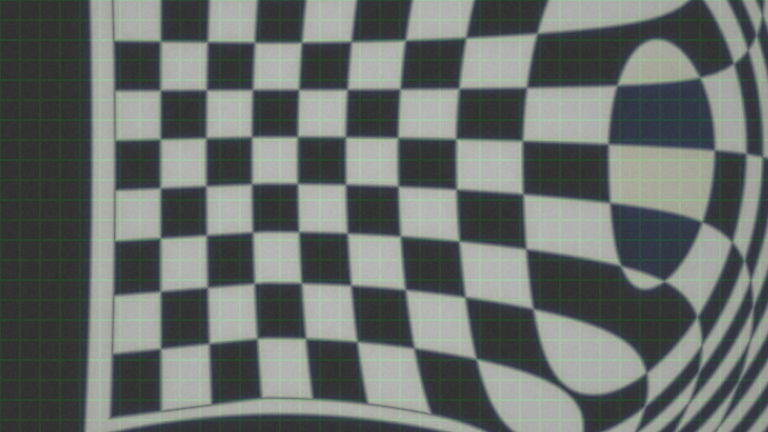
A WebGL 2 fragment shader for this pattern:

```glsl
#version 300 es
precision highp float;
uniform vec2 u_resolution;
out vec4 fragColor;

// Lengths are in design units, y pointing down from the top edge
const float CANVAS_HEIGHT = 4.32;
const vec2 RIM_CENTER = vec2(3.75, 1.47);
const float RIM_LINEAR = 3.9;      // radius where the rim fold turns linear
const float AXIS_Y = 1.55;
const float LAST_ROW = 7.0;
const float GRID_STEP = 0.2;
const float GRID_HALF_WIDTH = 0.0085;
const float EDGE_BLUR = 0.03;
const float GRAIN = 0.025;
const vec3 LIGHT = vec3(0.70, 0.70, 0.70);
const vec3 LIGHT_FRINGE = vec3(0.62, 0.64, 0.56);
const vec3 DARK = vec3(0.20, 0.195, 0.20);
const vec3 DARK_FRINGE = vec3(0.23, 0.26, 0.38);
const vec3 LENS_DARK = vec3(0.20, 0.22, 0.28);
const vec3 LENS_LIGHT = vec3(0.68, 0.68, 0.63);
const vec3 GRID_TINT = vec3(-0.035, 0.075, -0.035);

float hash(vec2 p) {
    vec3 h = fract(vec3(p.xyx) * 0.1031);
    h += dot(h, h.yzx + 33.33);
    return fract((h.x + h.y) * h.z);
}

float valueNoise(vec2 p) {
    vec2 i = floor(p), f = fract(p);
    f = f * f * (3.0 - 2.0 * f);
    return mix(mix(hash(i), hash(i + vec2(1, 0)), f.x),
               mix(hash(i + vec2(0, 1)), hash(i + vec2(1, 1)), f.x), f.y);
}

// Column coordinate: bowed lines that fold back at the circular rim
float columnAt(vec2 p, float r) {
    float dy = p.y - AXIS_Y;
    float bow = dy < 0.0 ? 0.024 : 0.017 * (1.0 - smoothstep(4.0, 6.5, p.x));
    float x = 1.55 + (p.x - 1.55) / (1.0 + bow * dy * dy);
    float stretch = max(x - 2.9, 0.0);
    float fold = 0.95 * exp(2.4 * (min(r, RIM_LINEAR) - 3.35));
    fold *= 1.0 + 2.4 * max(r - RIM_LINEAR, 0.0);
    return 2.19 * (x - 1.15) - 0.17 * stretch * stretch
         - fold * smoothstep(2.5, 6.0, p.x);
}

// Row coordinate: lines that spread to both sides and swing at the rim
float rowAt(vec2 p, float r) {
    float rim = 0.33 * exp(3.0 * (r - 3.7)) * smoothstep(4.0, 6.0, p.x);
    float y = 1.45 + (p.y - 1.45) / (1.0 + rim);
    float t = p.x - 2.65;
    float center = t < 0.0 ? 0.75 : 1.05;
    float spread = t < 0.0 ? 1.0 - 0.04 * t : 1.0 + 0.02 * t * t;
    y = center + (y - center) / spread;
    float low = max(y - 1.9, 0.0);
    return 2.13 * (y - 0.43) - 0.13 * low * low;
}

float slope(float value, float pixel) {
    return max(length(vec2(dFdx(value), dFdy(value))) / pixel, 0.001);
}

float lineDistance(float value) {
    return abs(fract(value + 0.5) - 0.5);
}

void main() {
    float pixel = CANVAS_HEIGHT / u_resolution.y;
    vec2 p = vec2(gl_FragCoord.x, u_resolution.y - gl_FragCoord.y) * pixel;
    float r = length(p - RIM_CENTER);
    float col = columnAt(p, r);
    float row = rowAt(p, r);
    float colSlope = slope(col, pixel);
    float rowSlope = slope(row, pixel);

    // Signed distance to the board edges, positive on light cells
    float parity = mod(floor(col) + floor(row), 2.0);
    float d = min(lineDistance(col) / colSlope, lineDistance(row) / rowSlope);
    d *= parity * 2.0 - 1.0;

    // Light margin, then the dark surround
    d = max(d, min(-col / colSlope, 3.0 - p.x));
    d = max(d, min((row - LAST_ROW) / rowSlope, 5.2 - p.x));
    float leftEdge = 0.92 - 0.009 * (p.y - 1.5) * (p.y - 1.5);
    float floorEdge = 4.14 + 0.065 * (p.x - 2.8) * (p.x - 2.8);
    d = min(d, min(p.x - leftEdge, floorEdge - p.y));

    // Fringed tones on both sides of each edge
    float lens = smoothstep(8.95, 9.15, col);
    float fringe = exp(-abs(d) / 0.045);
    vec3 dark = mix(mix(DARK, LENS_DARK, lens), DARK_FRINGE, 0.8 * fringe);
    vec3 light = mix(mix(LIGHT, LENS_LIGHT, lens), LIGHT_FRINGE, 0.75 * fringe);
    light *= 1.02 - 0.012 * dot(p - vec2(3.6, 2.0), p - vec2(3.6, 2.0)) * 0.5;
    float blur = max(EDGE_BLUR, pixel);
    vec3 color = mix(dark, light, smoothstep(-blur, blur, d));

    // Fine green grid
    vec2 toGrid = abs(fract(p / GRID_STEP + 0.5) - 0.5) * GRID_STEP;
    float gridDistance = min(toGrid.x, toGrid.y);
    float grid = 1.0 - smoothstep(-0.5 * pixel, 0.5 * pixel,
                                  gridDistance - GRID_HALF_WIDTH);
    color += GRID_TINT * grid;

    // Soft grain
    color += GRAIN * (valueNoise(p * 60.0) - 0.5);
    fragColor = vec4(clamp(color, 0.0, 1.0), 1.0);
}
```
